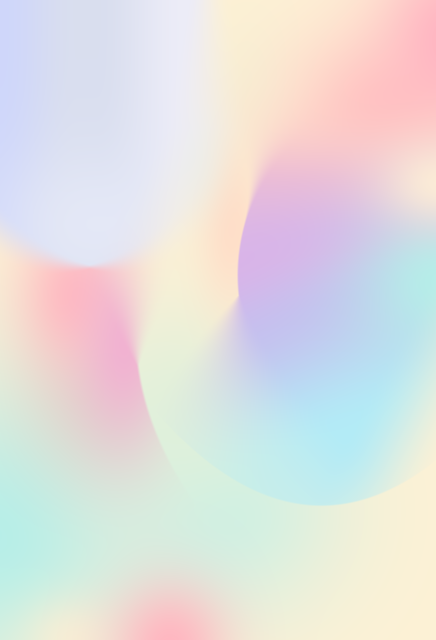
A Shadertoy shader for this background:

```glsl
// Pastel gradient backdrop: soft colour glows over cream, overlaid by three
// veils (rose, violet-to-sky, lavender) whose curved borders run from crisp
// to wide and blurred. Lengths are in canvas heights, origin at lower left.

// Smooth step that also accepts descending limits.
float ramp(float a, float b, float x) {
    float t = clamp((x - a) / (b - a), 0.0, 1.0);
    return t * t * (3.0 - 2.0 * t);
}

// Blends an elliptical Gaussian spot of colour into base.
vec3 glow(vec3 base, vec2 p, vec2 center, vec2 radius, vec3 tint, float amount) {
    vec2 d = (p - center) / radius;
    return mix(base, tint, amount * exp(-dot(d, d)));
}

vec3 backdrop(vec2 p) {
    vec3 c = vec3(0.992, 0.944, 0.835);
    // Mint pools
    c = glow(c, p, vec2(0.0, 0.167), vec2(0.22, 0.24), vec3(0.715, 0.935, 0.91), 1.0);
    c = glow(c, p, vec2(0.34, 0.20), vec2(0.19, 0.17), vec3(0.785, 0.94, 0.90), 0.9);
    c = glow(c, p, vec2(0.29, 0.36), vec2(0.13, 0.17), vec3(0.875, 0.94, 0.855), 0.8);
    // Rose spot on the lower border
    c = glow(c, p, vec2(0.11, 0.0), vec2(0.08, 0.07), vec3(0.99, 0.935, 0.83), 0.8);
    c = glow(c, p, vec2(0.265, -0.01), vec2(0.09, 0.10), vec3(1.0, 0.715, 0.755), 1.0);
    // Peach and coral in the upper right
    c = glow(c, p, vec2(0.39, 0.86), vec2(0.07, 0.12), vec3(0.96, 0.945, 0.83), 0.7);
    c = glow(c, p, vec2(0.60, 0.83), vec2(0.15, 0.12), vec3(1.0, 0.77, 0.76), 1.0);
    c = glow(c, p, vec2(0.70, 0.94), vec2(0.11, 0.15), vec3(1.0, 0.71, 0.76), 1.0);
    return glow(c, p, vec2(0.36, 0.65), vec2(0.05, 0.13), vec3(1.0, 0.865, 0.78), 0.95);
}

// Rose veil on the left, bounded by a curve on its right.
vec3 roseVeil(vec3 c, vec2 p) {
    float dip = max(0.0, 0.479 - p.y);
    float border = 0.212 + 1.3 * dip * dip;
    float blur = 0.003 + 0.5 * max(0.0, p.y - 0.43);
    vec3 veil = glow(c, p, vec2(0.143, 0.375), vec2(0.11, 0.13), vec3(0.86, 0.82, 0.79), 0.7);
    veil = glow(veil, p, vec2(0.115, 0.54), vec2(0.085, 0.12), vec3(1.0, 0.735, 0.755), 1.0);
    veil = glow(veil, p, vec2(0.195, 0.46), vec2(0.07, 0.15), vec3(0.945, 0.69, 0.82), 0.95);
    return mix(c, veil, ramp(border + blur, border - blur, p.x));
}

// Coral, violet and sky veil on the right, crisp at its left bulge and foot.
vec3 violetVeil(vec3 c, vec2 p) {
    float t = p.y - 0.4 * (p.x - 0.4) * ramp(0.74, 0.5, p.y);
    vec3 veil = mix(vec3(0.99, 0.77, 0.77), vec3(0.85, 0.705, 0.91), ramp(0.84, 0.60, t));
    veil = mix(veil, vec3(0.775, 0.75, 0.935), ramp(0.60, 0.47, t));
    veil = mix(veil, vec3(0.70, 0.92, 0.965), ramp(0.50, 0.27, t));
    veil = glow(veil, p, vec2(0.69, 0.56), vec2(0.14, 0.12), vec3(0.71, 0.93, 0.91), 1.0);

    // Left border, blurring above and below the bulge
    float rise = max(0.0, p.y - 0.648);
    float blur = 0.002 + 2.7 * rise * rise + 0.75 * max(0.0, 0.538 - p.y);
    float border = 0.372 + 1.69 * (p.y - 0.57) * (p.y - 0.57) - 0.6 * blur;
    float mask = ramp(border - blur, border + blur, p.x);

    // Rounded foot, slanted right fade and upper fade
    float foot = 0.21 + 2.2 * (p.x - 0.501) * (p.x - 0.501);
    mask *= ramp(-0.002, 0.002, p.y - foot);
    mask *= ramp(0.10, -0.06, dot(p - vec2(0.618, 0.342), vec2(0.886, -0.464)));
    mask *= ramp(0.88, 0.71, p.y);

    c = mix(c, veil, mask);
    return glow(c, p, vec2(0.69, 0.714), vec2(0.10, 0.07), vec3(0.99, 0.93, 0.84), 0.95);
}

// Lavender veil in the upper left with a rounded lower lip.
vec3 lavenderVeil(vec3 c, vec2 p) {
    vec3 veil = mix(vec3(0.81, 0.84, 0.98), vec3(0.85, 0.87, 0.935), ramp(0.0, 0.12, p.x));
    veil = mix(veil, vec3(0.925, 0.925, 0.97), ramp(0.15, 0.29, p.x));
    veil = glow(veil, p, vec2(0.15, 0.65), vec2(0.16, 0.12), vec3(0.90, 0.915, 0.97), 0.85);

    float side = 0.325 - 0.35 * max(0.0, 0.80 - p.y);
    float sideBlur = 0.035 + 0.2 * (1.0 - p.y);
    float lip = 0.583 + 2.7 * (p.x - 0.14) * (p.x - 0.14);
    float lipBlur = 0.004 + 0.3 * abs(p.x - 0.14);
    float mask = ramp(side + sideBlur, side - sideBlur, p.x)
               * ramp(lip - lipBlur, lip + lipBlur, p.y);

    c = glow(c, p, vec2(0.305, 0.75), vec2(0.05, 0.09), vec3(0.895, 0.94, 0.895), 0.5);
    return mix(c, veil, mask);
}

void mainImage(out vec4 fragColor, in vec2 fragCoord) {
    vec2 p = fragCoord / iResolution.xy * vec2(0.68, 1.0);
    vec3 color = backdrop(p);
    color = roseVeil(color, p);
    color = violetVeil(color, p);
    color = lavenderVeil(color, p);
    fragColor = vec4(color, 1.0);
}
```
